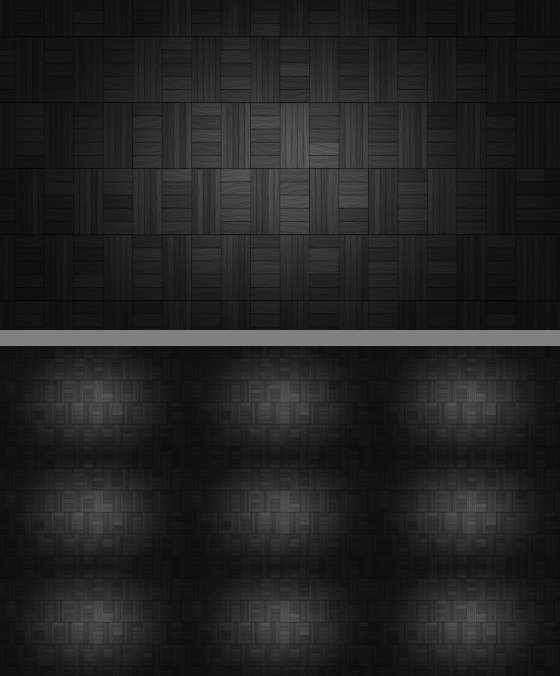
Top, the tile; bottom, the same tile 3 across and 3 down.
A Shadertoy shader for this texture:

```glsl
// Dark parquet: blocks of five planks, upright and level in turn, under a soft central light.
// Each plank gets its tone and grain from a hash of its wrapped block and plank number;
// the grain is layered sines, and grooves are antialiased distances to block and plank edges.

#define GRID vec2(19.0, 5.0)        // blocks across and down
#define SHIFT vec2(0.5, -0.445)     // where the grid starts, in blocks
#define PLANKS 5.0                  // planks per block
#define GROOVE 0.0015               // half width of a groove, in canvas heights
#define TONE_SPREAD 0.30            // brightness variation between planks
#define GRAIN_DEPTH 0.085           // contrast of the wood grain
#define SHADOW 0.065                // grey level far from the light
#define GLOW 0.238                  // extra grey level under the light
#define GLOW_FALLOFF 10.5           // how fast the light fades
#define GLOW_SHAPE vec2(1.10, 0.88) // horizontal and vertical squeeze of the light

float hash(vec3 p) {
    p = fract(p * vec3(0.1031, 0.1130, 0.0973) + 0.137);
    p += dot(p, p.yzx + 33.33);
    return fract((p.x + p.y) * p.z);
}

// Coverage of a thin line at distance d, smoothed over one pixel
float groove(float d, float pixel) {
    return clamp((GROOVE - d) / pixel + 0.5, 0.0, 1.0);
}

// Wood fibres running along p.x, with a bow and ripple that differ by plank
float grain(vec2 p, float seed, float bow) {
    float phase = 40.0 * seed;
    float arch = p.x - 0.10 * fract(seed * 7.3);
    float y = p.y + bow * arch * arch;
    float ripple = sin(p.x * 41.0 + phase) + 0.5 * sin(p.x * 97.0 + y * 60.0 + phase * 2.3);
    float bands = sin(y * 310.0 + ripple * 0.9 + phase * 1.7);
    float fibres = sin(y * 730.0 + ripple * 1.5 + phase * 3.1);
    float flecks = sin(p.x * 170.0 + phase) * sin(y * 520.0 - p.x * 45.0 + phase * 4.7);
    return 0.5 * bands + 0.6 * fibres + 0.45 * flecks;
}

void mainImage(out vec4 fragColor, in vec2 fragCoord) {
    vec2 uv = fragCoord / iResolution.xy;
    float pixel = 1.0 / iResolution.y;

    // Block number, wrapped so opposite canvas edges share their blocks
    vec2 g = uv * GRID + SHIFT;
    vec2 block = mod(floor(g), GRID);
    vec2 f = fract(g);
    vec2 blockSize = vec2(iResolution.x / iResolution.y, 1.0) / GRID;
    bool level = mod(block.x + block.y, 2.0) > 0.5;

    // Plank inside the block: x runs along it, y across it
    vec2 local = level ? f : f.yx;
    vec2 size = level ? blockSize : blockSize.yx;
    float plank = floor(local.y * PLANKS);
    vec3 id = vec3(block, plank);
    float seed = hash(id + 1.0);
    float tone = 1.0 + TONE_SPREAD * (hash(id + 17.0) - 0.5);
    tone *= 1.0 + 0.10 * (hash(vec3(block, 41.0)) - 0.5);

    // Grain, straighter on the long upright planks
    float bow = (hash(id + 29.0) - 0.5) * (level ? 7.0 : 0.8);
    float wood = tone * (1.0 + GRAIN_DEPTH * grain(local * size, seed, bow));

    // Grooves: between planks, between blocks, and strongest between rows
    float across = fract(local.y * PLANKS);
    float seam = min(across, 1.0 - across) * size.y / PLANKS;
    vec2 rim = min(f, 1.0 - f) * blockSize;
    wood *= 1.0 - (level ? 0.38 : 0.26) * groove(seam, pixel);
    wood *= 1.0 - 0.25 * groove(rim.x, pixel);
    wood *= 1.0 - 0.45 * groove(rim.y, pixel);

    // Central light, mirrored about the middle so it meets itself at the edges
    vec2 fromLight = (uv - 0.5) * GLOW_SHAPE;
    float light = SHADOW + GLOW * exp(-GLOW_FALLOFF * dot(fromLight, fromLight));

    fragColor = vec4(vec3(light * wood), 1.0);
}
```
